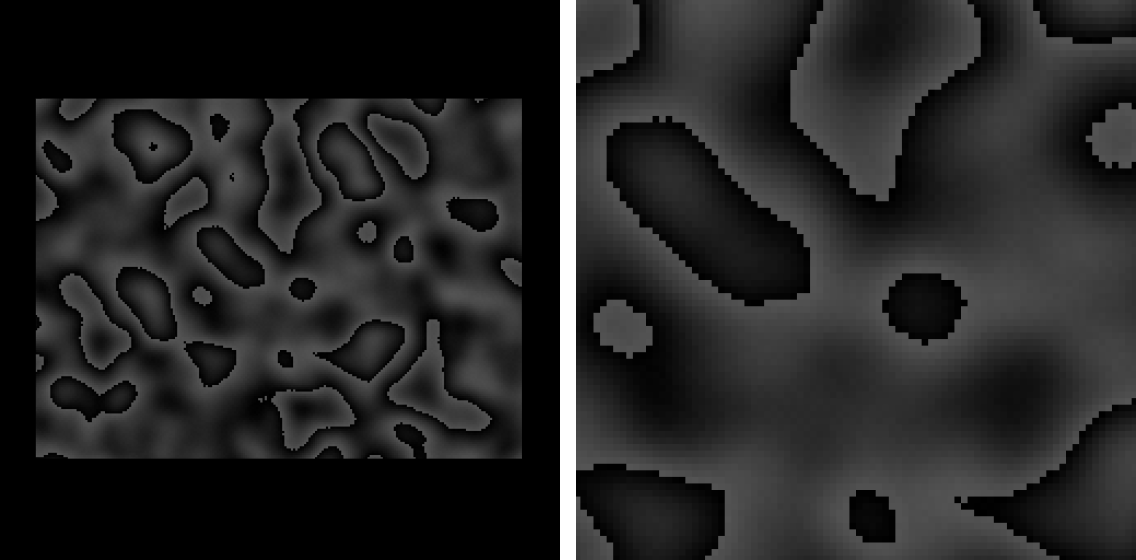
Left, the full canvas; right, a detail of the centre.
Write a Shadertoy shader that draws this texture.

```glsl
// Dark panel of wrapped grey noise: soft blobs cut by jagged black contours.

#define CELLS 256.0        // mosaic cells across the canvas
#define BLOB_FREQ 8.2      // blobs per canvas unit
#define DETAIL_GAIN 0.17   // strength of the finer octave
#define WRAPS 2.75         // how often the grey ramp repeats
#define SPECKLE 0.035      // per-cell roughness of the contours
#define WARP 0.018         // bending of the blobs
#define PEAK_GREY 0.33     // brightest grey
#define PANEL_MIN vec2(0.064, 0.181)
#define PANEL_MAX vec2(0.932, 0.824)

// Integer hash giving two values in 0..1
vec2 hash2(vec2 p) {
    uvec2 v = uvec2(ivec2(p)) * 1664525u + 1013904223u;
    v.x += v.y * 1664525u;
    v.y += v.x * 1664525u;
    v ^= v >> 16u;
    v.x += v.y * 1664525u;
    v.y += v.x * 1664525u;
    v ^= v >> 16u;
    return vec2(v & 65535u) / 65535.0;
}

float cornerSlope(vec2 corner, vec2 offset) {
    return dot(hash2(corner) * 2.0 - 1.0, offset);
}

float gradientNoise(vec2 p) {
    vec2 i = floor(p);
    vec2 f = p - i;
    vec2 u = f * f * f * (f * (f * 6.0 - 15.0) + 10.0);
    vec2 e = vec2(1.0, 0.0);
    float low = mix(cornerSlope(i, f), cornerSlope(i + e, f - e), u.x);
    float high = mix(cornerSlope(i + e.yx, f - e.yx),
                     cornerSlope(i + 1.0, f - 1.0), u.x);
    return mix(low, high, u.y);
}

// Grey of one mosaic cell: a height field wrapped into a repeating ramp
float cellGrey(vec2 cell) {
    vec2 p = (cell + 0.5) / CELLS;
    vec2 bend = vec2(gradientNoise(p * 6.0 + 31.0), gradientNoise(p * 6.0 + 67.0));
    vec2 q = (p + WARP * bend) * BLOB_FREQ;
    float height = gradientNoise(q + 11.3);
    height += DETAIL_GAIN * gradientNoise(q * 2.3 + 47.7);
    float rough = SPECKLE * (hash2(cell + 900.0).x - 0.5);
    return PEAK_GREY * fract(height * WRAPS + rough + 0.55);
}

void mainImage(out vec4 fragColor, in vec2 fragCoord) {
    float side = min(iResolution.x, iResolution.y);
    vec2 uv = (fragCoord - 0.5 * iResolution.xy) / side + 0.5;
    float pixel = 1.0 / side;

    // Mosaic with cell borders smoothed over one pixel
    vec2 pos = uv * CELLS - 0.5;
    vec2 base = floor(pos);
    vec2 blend = clamp((pos - base - 0.5) / (CELLS * pixel) + 0.5, 0.0, 1.0);
    vec2 e = vec2(1.0, 0.0);
    float grey = mix(mix(cellGrey(base), cellGrey(base + e), blend.x),
                     mix(cellGrey(base + e.yx), cellGrey(base + 1.0), blend.x),
                     blend.y);

    // Black surround
    vec2 inset = min(uv - PANEL_MIN, PANEL_MAX - uv);
    float panel = clamp(min(inset.x, inset.y) / pixel + 0.5, 0.0, 1.0);

    fragColor = vec4(vec3(grey * panel), 1.0);
}
```
